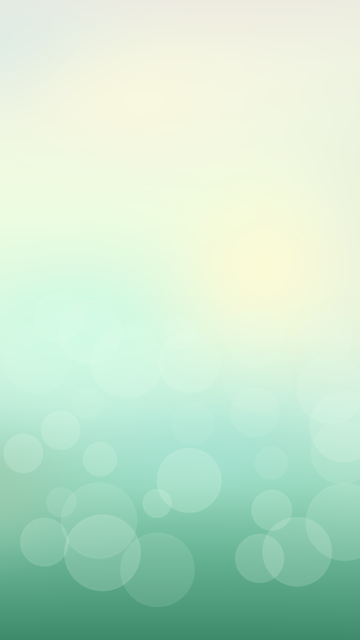
Write a WebGL 1 fragment shader that draws this background.

```glsl
precision highp float;
// Soft mint-to-cream gradient with pale glows and translucent bokeh discs.

uniform vec2 u_resolution;

// Vertical gradient, bottom to top
const vec3 DEEP_GREEN = vec3(0.24, 0.54, 0.42);
const vec3 SEA_GREEN = vec3(0.40, 0.70, 0.58);
const vec3 SOFT_TEAL = vec3(0.58, 0.84, 0.74);
const vec3 PALE_AQUA = vec3(0.73, 0.92, 0.85);
const vec3 MINT = vec3(0.87, 0.97, 0.88);
const vec3 LIME_WHITE = vec3(0.93, 0.99, 0.88);
const vec3 IVORY = vec3(0.95, 0.96, 0.89);
const vec3 WARM_GREY = vec3(0.93, 0.92, 0.88);

// Glow colours
const vec3 CREAM = vec3(0.98, 0.97, 0.87);
const vec3 LEMON = vec3(0.99, 0.98, 0.84);
const vec3 COOL_MINT = vec3(0.79, 0.98, 0.89);
const vec3 AQUA = vec3(0.65, 0.89, 0.84);
const vec3 MIST_BLUE = vec3(0.86, 0.92, 0.90);
const vec3 SAGE = vec3(0.61, 0.79, 0.67);
const vec3 PALE_SAGE = vec3(0.91, 0.94, 0.87);

// Bokeh: a jittered grid measured in canvas widths
const vec3 DISC_COLOR = vec3(0.91, 0.99, 0.92);
const int DISC_COUNT = 30;
const float COLUMNS = 5.0;
const float ROWS = 6.0;
const float FIELD_BOTTOM = 0.17;
const float FIELD_TOP = 0.93;
const float JITTER = 0.75;
const vec2 RADIUS_RANGE = vec2(0.038, 0.108);
const vec2 OPACITY_RANGE = vec2(0.07, 0.20);
const float RIM_WIDTH = 0.006;
const float RIM_GAIN = 0.25;

float ramp(float a, float b, float x) {
  return clamp((x - a) / (b - a), 0.0, 1.0);
}

float hash(float n) {
  return fract(sin(n * 12.9898 + 4.137) * 4375.85);
}

vec3 verticalGradient(float y) {
  vec3 color = mix(DEEP_GREEN, SEA_GREEN, ramp(0.0, 0.13, y));
  color = mix(color, SOFT_TEAL, ramp(0.13, 0.24, y));
  color = mix(color, PALE_AQUA, ramp(0.24, 0.35, y));
  color = mix(color, MINT, ramp(0.35, 0.48, y));
  color = mix(color, LIME_WHITE, ramp(0.48, 0.66, y));
  color = mix(color, IVORY, ramp(0.66, 0.90, y));
  return mix(color, WARM_GREY, ramp(0.90, 1.0, y));
}

// Blends an elliptical Gaussian glow over the base colour
vec3 glow(vec3 base, vec3 tint, vec2 uv, vec2 center, vec2 size, float strength) {
  vec2 d = (uv - center) / size;
  return mix(base, tint, strength * exp(-dot(d, d)));
}

vec3 addGlows(vec3 color, vec2 uv) {
  color = glow(color, MIST_BLUE, uv, vec2(0.0, 0.93), vec2(0.30, 0.10), 0.8);
  color = glow(color, PALE_SAGE, uv, vec2(1.05, 0.65), vec2(0.22, 0.28), 0.8);
  color = glow(color, CREAM, uv, vec2(0.38, 0.84), vec2(0.30, 0.09), 0.8);
  color = glow(color, COOL_MINT, uv, vec2(0.23, 0.48), vec2(0.33, 0.11), 0.85);
  color = glow(color, LEMON, uv, vec2(0.73, 0.58), vec2(0.24, 0.13), 0.9);
  color = glow(color, AQUA, uv, vec2(0.57, 0.29), vec2(0.25, 0.06), 0.5);
  return glow(color, SAGE, uv, vec2(-0.03, 0.23), vec2(0.20, 0.09), 0.7);
}

vec3 addBokeh(vec3 color, vec2 p, float pixel) {
  for (int i = 0; i < DISC_COUNT; i++) {
    float id = float(i);
    vec2 cell = vec2(mod(id, COLUMNS), floor(id / COLUMNS));
    vec2 jitter = JITTER * (vec2(hash(id), hash(id + 41.0)) - 0.5);
    vec2 slot = (cell + 0.5 + jitter) / vec2(COLUMNS, ROWS);
    vec2 center = vec2(slot.x, mix(FIELD_BOTTOM, FIELD_TOP, slot.y));

    float radius = mix(RADIUS_RANGE.x, RADIUS_RANGE.y, hash(id + 83.0));
    float opacity = mix(OPACITY_RANGE.x, OPACITY_RANGE.y, hash(id + 127.0));
    float dist = length(p - center) - radius;
    float disc = 1.0 - smoothstep(-pixel, pixel, dist);
    float rim = RIM_GAIN * smoothstep(-RIM_WIDTH, 0.0, dist);
    color = mix(color, DISC_COLOR, opacity * disc * (1.0 + rim));
  }
  return color;
}

void main() {
  vec2 uv = gl_FragCoord.xy / u_resolution;
  vec2 p = gl_FragCoord.xy / u_resolution.x;
  vec3 color = addGlows(verticalGradient(uv.y), uv);
  color = addBokeh(color, p, 1.0 / u_resolution.x);
  gl_FragColor = vec4(color, 1.0);
}
```
